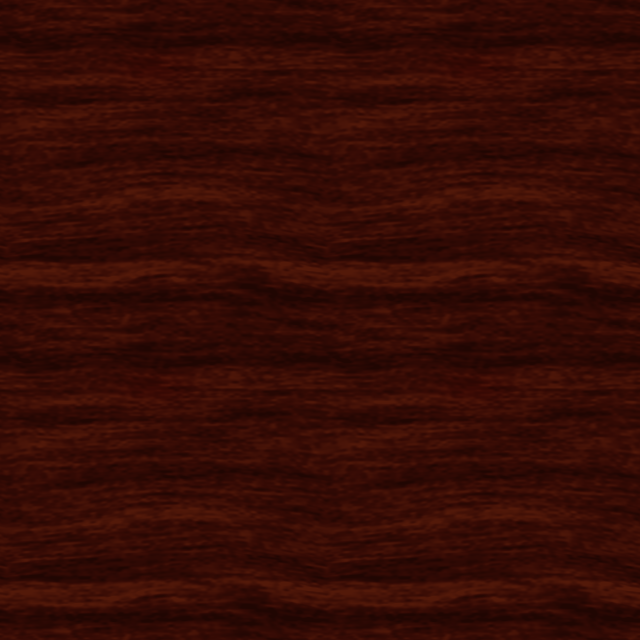
A Shadertoy shader for this texture:

```glsl
// Dark red polished wood with horizontal grain, tiled twice across and twice down.
// Soft gaussian bands set the broad tone; rows of stretched, wrapping noise, each
// shifted at random, add long wavy lines, fibres, pores and bright streaks.

const float TAU = 6.2831853;
const vec2 REPEATS = vec2(2.0, 2.0);

const vec3 DARK_WOOD  = vec3(0.125, 0.022, 0.009);
const vec3 MID_WOOD   = vec3(0.213, 0.042, 0.018);
const vec3 LIGHT_WOOD = vec3(0.325, 0.097, 0.036);
const vec3 RED_GLOW   = vec3(0.025, -0.002, -0.002);

const float BASE_TONE = 0.475;
const float BAND_GAIN = 0.66;
const float CLOUD_GAIN = 0.10;
const float LINE_GAIN = 0.42;
const float FIBRE_GAIN = 0.42;
const float PORE_GAIN = 0.42;
const float STREAK_GAIN = 0.45;
const float STREAK_TILT = 0.016;
const float BOW_HEIGHT = 0.018;
const float WANDER_HEIGHT = 0.014;
const float WAVER_HEIGHT = 0.007;
const float CREASE_X = 0.02;
const vec2 KNOT_CENTRE = vec2(0.065, 0.61);
const vec2 GLOW_CENTRE = vec2(0.48, 0.21);

// Bands: distance from the top of the repeat, half width, change of tone
const int BAND_COUNT = 12;
const vec3 BANDS[BAND_COUNT] = vec3[](
    vec3(0.030, 0.030,  0.20), vec3(0.118, 0.024, -0.48),
    vec3(0.190, 0.025,  0.14), vec3(0.248, 0.020,  0.32),
    vec3(0.295, 0.022, -0.10), vec3(0.370, 0.040,  0.18),
    vec3(0.435, 0.020,  0.12), vec3(0.485, 0.030, -0.28),
    vec3(0.630, 0.052,  0.27), vec3(0.770, 0.028, -0.38),
    vec3(0.845, 0.026,  0.36), vec3(0.935, 0.036, -0.48));

// Integer hash of a lattice cell, 0 to 1
float hash(vec2 cell) {
    uvec2 q = uvec2(cell) * uvec2(1597u, 3812u) + uvec2(71u, 113u);
    uint n = q.x * 7919u ^ q.y * 6151u;
    n = (n ^ (n >> 15)) * 73244475u;
    n = (n ^ (n >> 13)) * 19349663u;
    return float((n ^ (n >> 16)) & 65535u) / 65535.0;
}

// Smooth noise along one row, shifted at random, wrapping after count cells
float rowNoise(float x, float row, float count) {
    x += count * hash(vec2(997.0, row));
    float i = floor(x), f = x - i;
    f = f * f * (3.0 - 2.0 * f);
    float a = floor(mod(i + 0.5, count)), b = floor(mod(i + 1.5, count));
    return mix(hash(vec2(a, row)), hash(vec2(b, row)), f);
}

// Centred noise stretched along the grain, wrapping both ways
float grain(vec2 p, vec2 cells) {
    p *= cells;
    float i = floor(p.y), f = p.y - i;
    f = f * f * (3.0 - 2.0 * f);
    float a = floor(mod(i + 0.5, cells.y)), b = floor(mod(i + 1.5, cells.y));
    return mix(rowNoise(p.x, a, cells.x), rowNoise(p.x, b, cells.x), f) - 0.5;
}

// Shortest offset between two points of the repeat
vec2 wrapOffset(vec2 a, vec2 b) {
    return fract(a - b + 0.5) - 0.5;
}

float bandTone(float v) {
    float tone = 0.0;
    for (int i = 0; i < BAND_COUNT; i++) {
        float d = (fract(v - BANDS[i].x + 0.5) - 0.5) / BANDS[i].y;
        tone += BANDS[i].z * exp(-d * d);
    }
    return tone;
}

// Bows the grain up past the middle and dips it sharply at the crease
float bend(vec2 p) {
    float fromCrease = abs(fract(p.x - CREASE_X + 0.5) - 0.5);
    float bow = cos(TAU * (p.x - 0.62)) - 0.6 * exp(-fromCrease / 0.06);
    float bowWeight = 0.5 - 0.5 * cos(TAU * (p.y - 0.19));
    return BOW_HEIGHT * bow * bowWeight
         + WANDER_HEIGHT * grain(p, vec2(4.0, 7.0))
         + WAVER_HEIGHT * grain(p, vec2(9.0, 14.0));
}

void mainImage(out vec4 fragColor, in vec2 fragCoord) {
    vec2 uv = fragCoord / iResolution.xy * REPEATS;
    vec2 p = fract(vec2(uv.x, -uv.y));
    vec2 q = vec2(p.x, p.y + bend(p));
    vec2 tilted = q + vec2(0.0, STREAK_TILT * sin(TAU * (p.x - 0.5)));
    float streakWeight = 0.5 + 0.5 * cos(TAU * (p.y - 0.93));

    // Broad bands and cloudy patches
    float tone = BASE_TONE + BAND_GAIN * bandTone(q.y);
    tone += CLOUD_GAIN * grain(q, vec2(4.0, 13.0));

    // Long lines, then fibres and short pores
    tone += LINE_GAIN * grain(q, vec2(4.0, 68.0));
    tone += FIBRE_GAIN * grain(q, vec2(11.0, 108.0));
    tone += PORE_GAIN * grain(q, vec2(56.0, 128.0));

    // Bright streaks rising to the right, strongest around the dark bands
    float streak = smoothstep(0.12, 0.42, grain(tilted, vec2(5.0, 60.0)));
    tone += STREAK_GAIN * streak * streakWeight * (0.5 + grain(q, vec2(44.0, 96.0)));

    // Small dark knot
    vec2 knot = wrapOffset(p, KNOT_CENTRE) / vec2(0.025, 0.012);
    tone -= 0.25 * exp(-dot(knot, knot));

    // Tone to colour, with a faint red patch
    tone = clamp(tone, 0.0, 1.0);
    vec3 color = mix(DARK_WOOD, MID_WOOD, min(tone * 2.0, 1.0));
    color = mix(color, LIGHT_WOOD, max(tone * 2.0 - 1.0, 0.0));
    vec2 glow = wrapOffset(p, GLOW_CENTRE) / vec2(0.12, 0.05);
    color += RED_GLOW * exp(-dot(glow, glow));

    fragColor = vec4(color, 1.0);
}
```
